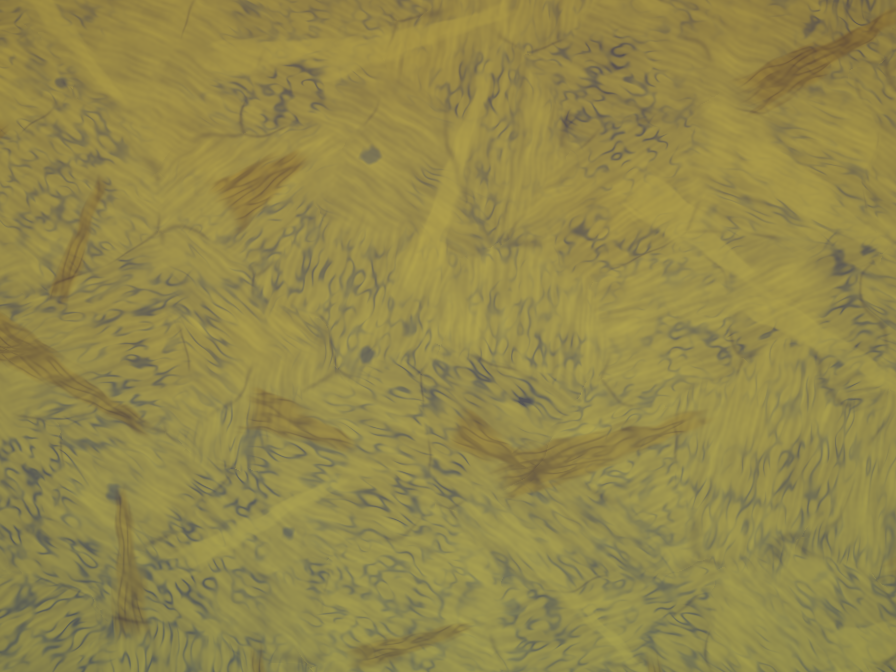
Give the GLSL for this texture, as a Shadertoy shader.

```glsl
const vec3 PALE = vec3(0.665, 0.615, 0.302);
const vec3 DARK = vec3(0.395, 0.355, 0.280);
const vec3 BROWN_SHIFT = vec3(0.020, -0.014, -0.045);
const vec3 SLATE_SHIFT = vec3(-0.025, 0.005, 0.050);
const vec3 WARM_SHIFT = vec3(0.012, -0.018, -0.022);
const float PACKET_SCALE = 4.6;   // packets per canvas height
const float LATH_SCALE = 3.6;     // lath cells per canvas height
const float SPOT_SCALE = 3.0;     // inclusion cells per canvas height
const float LINE_WIDTH = 0.17;
const float BASE_SHADE = 0.13;
const float LINE_SHADE = 0.58;

vec3 hash3(vec2 p) {
    vec3 h = fract(p.xyx * vec3(0.1031, 0.1030, 0.0973));
    h += dot(h, h.yxz + 33.33);
    return fract((h.xxy + h.yzz) * h.zyx);
}

float corner(vec2 cell, vec2 f, vec2 o) {
    return dot(hash3(cell + o).xy * 2.0 - 1.0, f - o);
}

// Gradient noise, roughly -0.7 to 0.7
float noise(vec2 p) {
    vec2 i = floor(p), f = p - i;
    vec2 u = f * f * f * (f * (f * 6.0 - 15.0) + 10.0);
    return 1.3 * mix(
        mix(corner(i, f, vec2(0, 0)), corner(i, f, vec2(1, 0)), u.x),
        mix(corner(i, f, vec2(0, 1)), corner(i, f, vec2(1, 1)), u.x), u.y);
}

vec2 turn(vec2 p, float a) {
    float c = cos(a), s = sin(a);
    return vec2(c * p.x + s * p.y, c * p.y - s * p.x);
}

// Three favoured directions with some scatter
float grainAngle(vec3 h) {
    float a = h.x < 0.45 ? -0.62 : (h.x < 0.78 ? 0.38 : 1.40);
    return a + (h.y - 0.5) * 0.6;
}

// Thin dark contour of a stretched noise
float contour(vec2 q) {
    float n = noise(q) / LINE_WIDTH;
    return exp(-n * n);
}

// One packet: x = broken etched lines, y = soft tone
vec2 packet(vec2 p, vec2 id) {
    vec3 h = hash3(id + 17.0), k = hash3(id + 71.0);
    vec2 q = turn(p, grainAngle(h)) + k.xy * 9.0;
    vec2 stretch = mix(vec2(42.0, 66.0), vec2(22.0, 84.0), k.z);
    float gaps = smoothstep(-0.30, 0.22, noise(q * stretch * vec2(0.9, 0.6) + 5.0));
    float streak = noise(q * vec2(20.0, 125.0)) * 0.20 + noise(q * vec2(9.0, 38.0)) * 0.16;
    return vec2(contour(q * stretch) * gaps * mix(0.65, 1.15, h.z), h.z * 0.15 + streak);
}

// Blend of the two nearest packets; z = boundary strength
vec3 packets(vec2 p) {
    vec2 s = p * PACKET_SCALE + 0.30 * vec2(noise(p * 9.0), noise(p * 9.0 + 40.0));
    vec2 base = floor(s), id1 = base, id2 = base;
    float d1 = 9.0, d2 = 9.0;
    for (int y = -1; y <= 1; y++)
    for (int x = -1; x <= 1; x++) {
        vec2 id = base + vec2(x, y);
        float d = length(id + hash3(id).xy - s);
        if (d < d1) { d2 = d1; id2 = id1; d1 = d; id1 = id; }
        else if (d < d2) { d2 = d; id2 = id; }
    }
    float gap = d2 - d1;
    vec2 t = mix(packet(p, id2), packet(p, id1), 0.5 + 0.5 * smoothstep(0.0, 0.10, gap));
    float rim = exp(-gap * gap * 1100.0) * smoothstep(-0.05, 0.3, noise(p * 13.0 + 8.0));
    return vec3(t, rim);
}

// Tapered laths: x = brown cover, y = pale cover, z = lines inside
vec3 laths(vec2 p) {
    vec3 sum = vec3(0.0);
    vec2 base = floor(p * LATH_SCALE);
    for (int y = -1; y <= 1; y++)
    for (int x = -1; x <= 1; x++) {
        vec2 id = base + vec2(x, y);
        vec3 h = hash3(id + 131.0), k = hash3(id + 211.0);
        vec2 q = turn(p - (id + 0.15 + 0.7 * h.xy) / LATH_SCALE, grainAngle(k));
        float halfLength = mix(0.07, 0.18, h.z);
        float along = q.x / halfLength;
        float width = mix(0.012, 0.036, k.z) * (0.75 - 0.45 * along);
        float fray = noise(q * vec2(18.0, 90.0)) * 0.012;
        float cover = (1.0 - smoothstep(-0.006, 0.007, abs(q.y) - width + fray))
                    * (1.0 - smoothstep(0.72, 1.05, abs(along) + fray * 12.0));
        if (cover > 0.0) {
            float pale = step(0.66, hash3(id + 307.0).x);
            float lines = contour(q * vec2(19.0, 88.0) + h.xy * 9.0);
            sum = max(sum, cover * vec3(1.0 - pale, pale, lines * (1.0 - pale)));
        }
    }
    return sum;
}

// Rare ragged inclusions
float spots(vec2 p) {
    vec2 id = floor(p * SPOT_SCALE);
    vec3 h = hash3(id + 401.0);
    float d = length(p - (id + 0.2 + 0.6 * h.xy) / SPOT_SCALE) + 0.008 * noise(p * 70.0);
    float radius = mix(0.007, 0.014, h.x);
    return step(0.66, h.z) * (1.0 - smoothstep(radius - 0.005, radius + 0.005, d));
}

void mainImage(out vec4 fragColor, in vec2 fragCoord) {
    vec2 uv = fragCoord / iResolution.xy;
    vec2 p = fragCoord / iResolution.y;
    vec2 w = p + 0.006 * vec2(noise(p * 24.0), noise(p * 24.0 + 60.0));

    vec3 field = packets(w);
    vec3 lath = laths(w);
    float patches = noise(p * 6.0 + 3.0) + 0.6 * noise(p * 17.0);
    float density = smoothstep(-0.50, 0.35, patches + 0.35 * (0.5 - uv.y));
    float lines = field.x * density * (1.0 - 0.75 * max(lath.x, lath.y));
    float spot = spots(p);

    // Shade from pale ground to dark etch
    float shade = BASE_SHADE + field.y * (1.0 - 0.5 * lath.y) + 0.10 * patches;
    shade += LINE_SHADE * lines + 0.26 * field.z;
    shade += 0.17 * lath.x + 0.26 * lath.z - 0.12 * lath.y;
    shade += 0.04 * noise(p * 110.0) + 0.50 * spot;
    vec3 color = mix(PALE, DARK, clamp(shade, -0.08, 1.15));

    // Brown laths, slate lines, warm upper part, dim corners
    float brown = clamp(lath.x * 0.8 + 0.4 * noise(p * 5.0 + 21.0), 0.0, 1.0);
    color += BROWN_SHIFT * brown + SLATE_SHIFT * clamp(lines + spot, 0.0, 1.0);
    color += WARM_SHIFT * (uv.y * 1.8 - 0.9);
    vec2 c = uv - 0.5;
    color *= 1.025 - 0.22 * dot(c, c);
    fragColor = vec4(clamp(color, 0.0, 1.0), 1.0);
}
```
